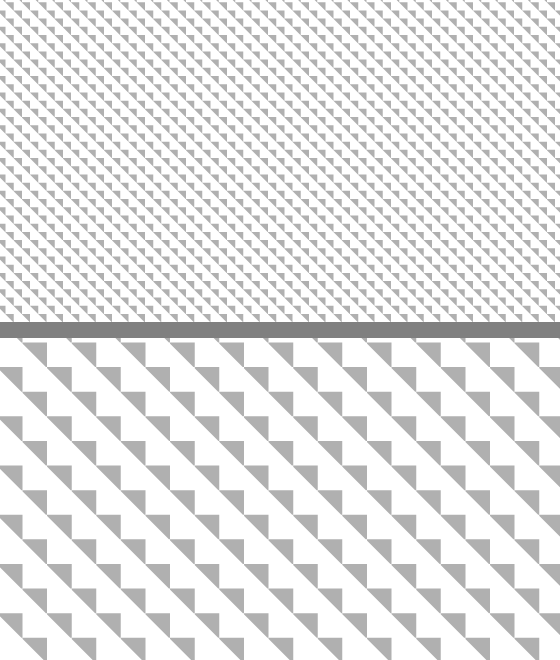
Top, the full canvas; bottom, a detail of the centre.
A WebGL 1 fragment shader for this pattern:

```glsl
precision highp float;
// Grey right triangles in a checkerboard of cells, forming diagonal stair stripes on white.

uniform vec2 u_resolution;

const float CELLS_ACROSS = 68.267;  // two cells per horizontal repeat
const int SAMPLES = 4;              // subsamples per pixel side

// 1 inside a triangle, 0 on the ground; cell rows count downwards
float triangleMask(vec2 grid) {
  vec2 cell = floor(grid);
  vec2 local = grid - cell;
  float filledCell = 1.0 - step(0.5, mod(cell.x + cell.y, 2.0));
  // right angle at the top right, slope from top left to bottom right
  return filledCell * step(local.y, local.x + 0.045);
}

void main() {
  // average a square of subsamples to smooth the edges
  float coverage = 0.0;
  for (int i = 0; i < SAMPLES; i++) {
    for (int j = 0; j < SAMPLES; j++) {
      vec2 jitter = (vec2(float(i), float(j)) + 0.5) / float(SAMPLES) - 0.5;
      vec2 position = gl_FragCoord.xy + jitter;
      position.y = u_resolution.y - position.y;
      vec2 grid = position / u_resolution.x * CELLS_ACROSS - vec2(0.667, 0.267);
      coverage += triangleMask(grid);
    }
  }
  coverage /= float(SAMPLES * SAMPLES);

  vec3 color = mix(vec3(1.0), vec3(0.69), coverage);
  gl_FragColor = vec4(color, 1.0);
}
```
